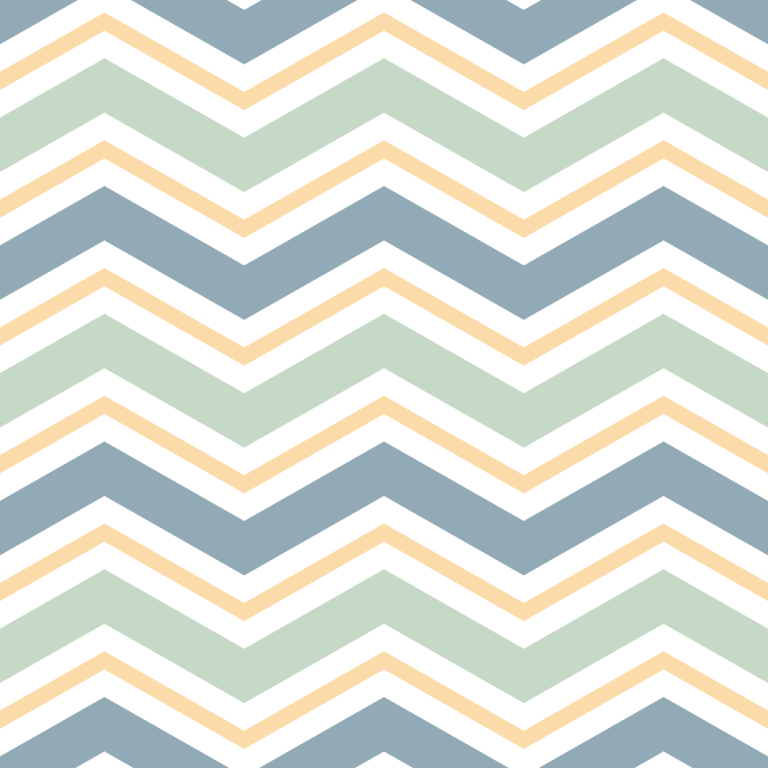
Give the GLSL for this pattern, as a WebGL 1 fragment shader.

```glsl
precision highp float;
// Horizontal chevron stripes on white: broad blue and green bands alternate,
// with a thin apricot band midway between each pair. A triangle wave bends the
// vertical coordinate, so every band is a straight stripe that repeats.

uniform vec2 u_resolution;

const float ZIGZAG_PERIOD = 0.364;   // distance between neighbouring peaks
const float ZIGZAG_HEIGHT = 0.1035;  // drop from peak to trough
const float PEAK_X        = 0.5;     // position of one peak
const float STRIPE_PERIOD = 0.3327;  // blue band to next blue band
const float BLUE_DEPTH    = 0.2776;  // blue centre below the top, at a peak
const float BROAD_WIDTH   = 0.0709;  // vertical thickness of blue and green
const float THIN_WIDTH    = 0.0238;  // vertical thickness of apricot

const vec3 WHITE   = vec3(1.0);
const vec3 BLUE    = vec3(0.57, 0.665, 0.715);
const vec3 GREEN   = vec3(0.776, 0.851, 0.78);
const vec3 APRICOT = vec3(0.99, 0.86, 0.67);

// 0 at each peak, 1 at each trough
float zigzag(float x) {
    return 2.0 * abs(fract((x - PEAK_X) / ZIGZAG_PERIOD + 0.5) - 0.5);
}

// Coverage of a band repeated every period around center
float band(float depth, float center, float period, float width, float blur) {
    float dist = abs(fract((depth - center) / period + 0.5) - 0.5) * period;
    return 1.0 - smoothstep(-blur, blur, dist - 0.5 * width);
}

void main() {
    vec2 uv = gl_FragCoord.xy / u_resolution;
    float depth = 1.0 - uv.y - ZIGZAG_HEIGHT * zigzag(uv.x);

    // One pixel across the sloped edge, measured vertically
    float slope = 2.0 * ZIGZAG_HEIGHT / ZIGZAG_PERIOD;
    float blur = 0.8 * sqrt(1.0 + slope * slope) / u_resolution.y;

    float blue = band(depth, BLUE_DEPTH, STRIPE_PERIOD, BROAD_WIDTH, blur);
    float green = band(depth, BLUE_DEPTH + 0.5 * STRIPE_PERIOD,
                       STRIPE_PERIOD, BROAD_WIDTH, blur);
    float apricot = band(depth, BLUE_DEPTH + 0.25 * STRIPE_PERIOD,
                         0.5 * STRIPE_PERIOD, THIN_WIDTH, blur);

    vec3 color = mix(WHITE, BLUE, blue);
    color = mix(color, GREEN, green);
    color = mix(color, APRICOT, apricot);
    gl_FragColor = vec4(color, 1.0);
}
```
